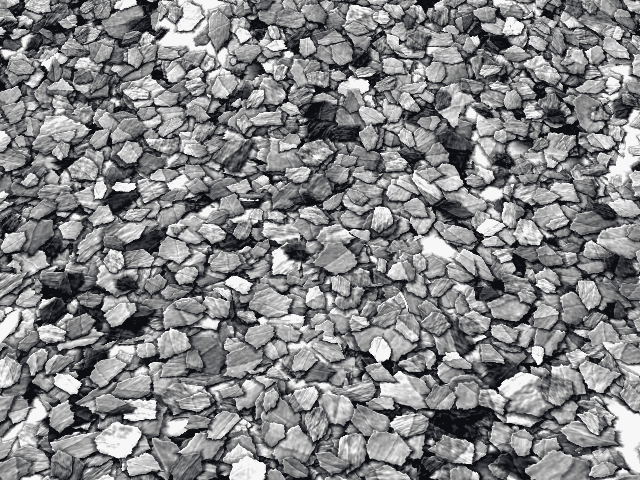
Reproduce this texture procedurally as a WebGL 2 fragment shader.

```glsl
#version 300 es
precision highp float;

uniform vec2 u_resolution;
out vec4 fragColor;

const float TAU = 6.2831853;
const int LAYERS = 8;
const int SIDES = 6;

vec3 hash3(vec2 cell, float seed) {
  vec3 p = fract((cell.xyx + seed * vec3(1.7, 3.1, 5.3)) * vec3(0.1031, 0.1030, 0.0973));
  p += dot(p, p.yxz + 33.33);
  return fract((p.xxy + p.yzz) * p.zyx);
}

mat2 rotation(float angle) {
  float c = cos(angle), s = sin(angle);
  return mat2(c, s, -s, c);
}

float valueNoise(vec2 p) {
  vec2 i = floor(p), f = fract(p);
  f = f * f * (3.0 - 2.0 * f);
  float low = mix(hash3(i, 0.0).x, hash3(i + vec2(1, 0), 0.0).x, f.x);
  float high = mix(hash3(i + vec2(0, 1), 0.0).x, hash3(i + vec2(1, 1), 0.0).x, f.x);
  return mix(low, high, f.y);
}

float fbm(vec2 p) {
  float sum = 0.0, amplitude = 0.5;
  for (int i = 0; i < 3; i++) {
    sum += amplitude * valueNoise(p);
    p = rotation(0.6) * p * 2.1 + 3.7;
    amplitude *= 0.5;
  }
  return sum;
}

// Irregular convex outline: x = signed distance, yz = normal of nearest side
vec3 shardOutline(vec2 q, vec2 id, float seed, float radius) {
  vec3 nearest = vec3(-9.0, 0.0, 0.0);
  for (int k = 0; k < SIDES; k++) {
    vec3 h = hash3(id, seed + 11.0 + float(k));
    float angle = (float(k) + 0.6 * h.x) * TAU / float(SIDES);
    vec2 normal = vec2(cos(angle), sin(angle));
    float d = dot(q, normal) - radius * mix(0.55, 1.0, h.y);
    if (d > nearest.x) nearest = vec3(d, normal);
  }
  return nearest;
}

// Brightness of a tilted, folded and crumpled flake
float shardTone(vec2 q, vec2 id, float seed, vec2 light) {
  vec3 kind = hash3(id, seed + 23.0);
  vec3 bend = hash3(id, seed + 29.0);
  float tone = mix(0.34, 0.76, sqrt(kind.x));
  if (kind.y > 0.95) tone = 0.93;
  if (kind.y < 0.10) tone = 0.17;
  tone += dot(q, bend.xy - 0.5) * 0.5;

  vec2 u = q * vec2(3.0, 6.0) + id * 7.3 + seed;
  float height = fbm(u);
  float relief = fbm(u + light * 0.25) - height;
  tone -= relief * mix(0.4, 1.7, kind.z * kind.z);

  float fold = dot(q, rotation(bend.z * TAU) * vec2(1, 0)) - 0.3 * (bend.x - 0.5);
  fold += 0.12 * (height - 0.45);
  tone += (smoothstep(-0.02, 0.02, fold) - 0.5) * 0.34 * (bend.y - 0.4);
  tone += 0.13 * exp(-abs(fold) * 45.0) - 0.16 * exp(-abs(fold + 0.045) * 40.0);
  return tone;
}

// Lays one scattered layer of flakes and their shadows over the tone below
float layShards(float tone, vec2 p, float seed, vec2 light, float blur, float clearing) {
  vec2 home = floor(p);
  for (int j = -1; j <= 1; j++) {
    for (int i = -1; i <= 1; i++) {
      vec2 id = home + vec2(i, j);
      vec3 place = hash3(id, seed);
      vec3 form = hash3(id, seed + 5.0);
      vec2 q = p - id - 0.5 - 0.7 * (place.xy - 0.5);
      if (place.z > 0.87 - clearing || dot(q, q) > 1.2) continue;

      mat2 turn = rotation(form.x * TAU);
      vec2 localLight = turn * light;
      q = turn * q;
      q.y *= mix(1.0, 1.75, form.y);
      vec3 outline = shardOutline(q, id, seed, mix(0.38, 0.62, form.z));
      float ragged = valueNoise(q * 9.0 + id * 5.1) + 0.5 * valueNoise(q * 25.0 + id);
      float d = outline.x + 0.07 * (ragged - 0.75);
      float facing = dot(outline.yz, localLight);

      float shade = 1.0 - smoothstep(0.0, 0.15, d);
      tone *= 1.0 - shade * (0.62 - 0.3 * facing);
      if (d > blur) continue;

      float face = shardTone(q, id, seed, localLight);
      float rim = smoothstep(-0.05, -0.015, d);
      face += rim * (0.06 + 0.2 * facing);
      face -= 0.12 * smoothstep(-0.11, -0.06, d) * (1.0 - rim) * max(-facing, 0.0);
      tone = mix(tone, face, 1.0 - smoothstep(-blur, blur, d));
    }
  }
  return tone;
}

void main() {
  vec2 uv = gl_FragCoord.xy / u_resolution.y;
  float aspect = u_resolution.x / u_resolution.y;

  // Receding ground plane: flakes shrink toward the top
  float depth = 1.0 + 0.7 * uv.y;
  vec2 ground = vec2((uv.x - 0.5 * aspect) * depth, 1.25 * uv.y * (1.0 + 0.35 * uv.y));
  float side = abs(uv.x / aspect - 0.5) * 2.0;
  float clearing = 0.5 * smoothstep(0.62, 0.85, valueNoise(ground * 6.0 + 40.0) + 0.15 * side * side);

  // White floor showing through dark gaps
  float tone = mix(0.07, 1.0, smoothstep(0.45, 0.6, valueNoise(ground * 8.0 + 15.0)));
  tone = mix(tone, 1.0, min(clearing * 2.0, 1.0));
  vec2 light = normalize(vec2(-0.5, 0.85));
  for (int layer = 0; layer < LAYERS; layer++) {
    float n = float(layer);
    float scale = 7.0 + 6.0 * fract(n * 0.618 + 0.3);
    mat2 turn = rotation(n * 1.3);
    vec2 p = turn * ground * scale + 60.0 + n * 9.0;
    float blur = 0.9 * scale * depth / u_resolution.y;
    tone = layShards(tone, p, n * 41.0, turn * light, blur, clearing);
  }

  // Dusty grain and cool dark tones
  tone += 0.13 * (valueNoise(ground * 150.0 + 90.0) - 0.5);
  tone += 0.12 * smoothstep(0.82, 1.0, valueNoise(ground * 95.0 + 20.0));
  tone = clamp(0.5 + 1.1 * (tone - 0.48), 0.05, 0.97);
  vec3 cool = vec3(-0.008, 0.0, 0.018) * (1.0 - smoothstep(0.2, 0.6, tone));
  fragColor = vec4(tone + cool, 1.0);
}
```
